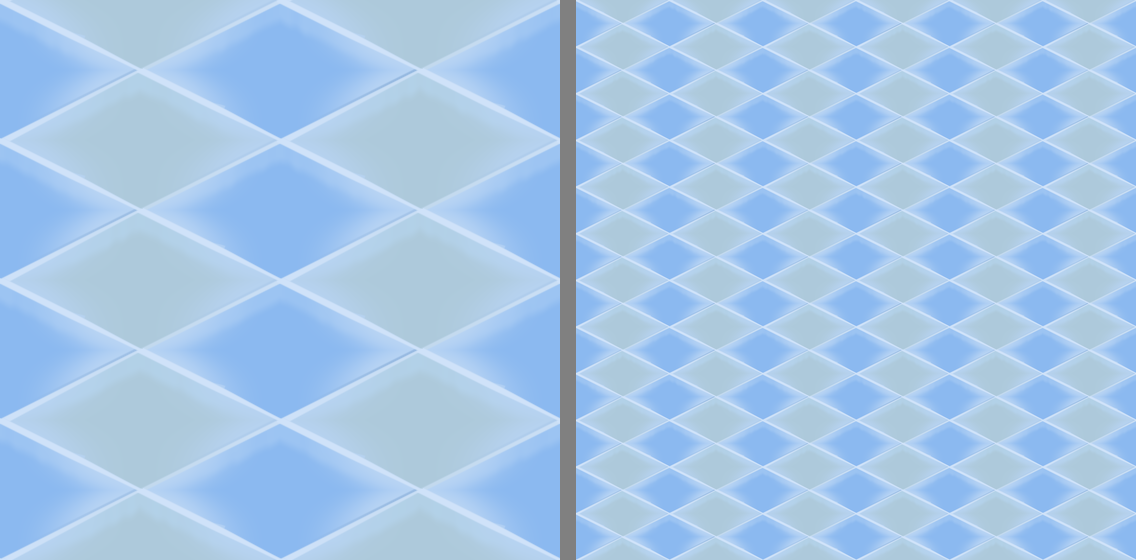
Left, the tile; right, the same tile 3 across and 3 down.
Write a three.js fragment shader that draws this pattern.

```glsl
// Glazed diamond tiles in alternating grey and blue, with pale seams and soft rim glow.
varying vec2 vUv;

const vec2 REPEATS = vec2(2.0, 4.0);          // whole repeats across and up
const vec3 GREY = vec3(0.68, 0.79, 0.86);
const vec3 BLUE = vec3(0.545, 0.725, 0.94);
const vec3 GLOW = vec3(0.72, 0.83, 0.955);
const vec3 GREY_SHEEN = vec3(0.70, 0.82, 0.91);
const vec3 BLUE_SHEEN = vec3(0.615, 0.77, 0.95);
const vec3 SEAM = vec3(0.81, 0.885, 0.975);
const vec3 DULL_SEAM = vec3(0.76, 0.85, 0.93);
const vec3 SHADOW = vec3(0.48, 0.64, 0.82);
const float SOFT = 0.008;                     // edge softness, in tile sides
const float GLOW_REACH = 0.33;
const float SHEEN_REACH = 0.19;
const float STREAKS = 34.0;

float hash(vec2 p) {
  vec3 q = fract(vec3(p.xyx) * 0.1031);
  q += dot(q, q.yzx + 33.33);
  return fract((q.x + q.y) * q.z);
}

float streakNoise(float x, float seed) {
  float i = floor(x);
  return mix(hash(vec2(i, seed)), hash(vec2(i + 1.0, seed)), smoothstep(0.0, 1.0, x - i));
}

// Soft mask that is 1 between lo and hi
float band(float x, float lo, float hi) {
  return smoothstep(lo - SOFT, lo + SOFT, x) * (1.0 - smoothstep(hi - SOFT, hi + SOFT, x));
}

// Signed distance to the nearest cell border, from a coordinate in 0..1
float borderOffset(float x) {
  return x - step(0.5, x);
}

vec3 tileColor(vec2 d, float grey, float seed) {
  float side = abs(d.x);
  float inset = 0.5 - side - abs(d.y);
  vec3 color = mix(BLUE, GREY, grey);

  // Faintly streaked sheen below the two upper edges
  float streak = streakNoise((d.x + 0.5) * STREAKS, seed * 64.0 + 3.0);
  float reach = SHEEN_REACH + 0.02 * (streak - 0.5);
  float sheen = 1.0 - smoothstep(reach - 0.09, reach, inset);
  sheen *= smoothstep(-0.02, 0.16, d.y) * (0.8 + 0.2 * streak);
  color = mix(color, mix(BLUE_SHEEN, GREY_SHEEN, grey), sheen);

  // Broad glow in the left and right corners
  float glow = 1.0 - smoothstep(0.0, GLOW_REACH, inset);
  glow *= smoothstep(0.04, 0.38, side) * mix(1.0, 0.85, grey);
  return mix(color, GLOW, glow);
}

void main() {
  // Skewed axes: x is constant on falling seams, y on rising seams
  vec2 p = vUv * REPEATS;
  vec2 skew = vec2(p.x + p.y, p.x - p.y);
  vec2 cell = floor(skew);
  vec2 f = fract(skew);
  vec2 local = 0.5 * vec2(f.x + f.y - 1.0, f.x - f.y);
  float grey = 1.0 - mod(cell.x + cell.y, 2.0);

  // Tile centre wrapped to the canvas, so that variation tiles too
  vec2 centre = 0.5 * vec2(cell.x + cell.y + 1.0, cell.x - cell.y);
  float seed = hash(floor(mod(centre, REPEATS) * 2.0 + 0.5) + 7.0);
  vec3 color = tileColor(local, grey, seed);

  float falling = borderOffset(f.x);
  float rising = borderOffset(f.y);
  float greyBelow = rising < 0.0 ? 1.0 - grey : grey;

  // Thin shadow above the rising seams
  float shade = band(rising, -0.026, -0.006) * smoothstep(0.05, 0.9, f.x);
  color = mix(color, SHADOW, shade * mix(0.12, 0.3 + 0.3 * seed, greyBelow));

  // Rising seam, tapering to the upper right
  float risingWidth = mix(mix(0.022, 0.045, greyBelow), mix(0.026, 0.012, greyBelow), f.x);
  vec3 risingColor = mix(DULL_SEAM, SEAM, max(greyBelow * (1.0 - 0.6 * f.x), 0.7 * f.x));
  color = mix(color, risingColor, band(rising, -0.006, risingWidth));

  // Falling seam, tapering to the lower right, with a small chip on its upper side
  float taper = mix(0.026, 0.012, smoothstep(0.45, 1.0, f.y));
  float chip = 0.022 * smoothstep(0.48, 0.56, f.y) * (1.0 - smoothstep(0.56, 0.58, f.y));
  color = mix(color, GLOW, 0.7 * band(falling, 0.0, taper + chip));
  color = mix(color, SEAM, band(falling, -taper, taper));

  gl_FragColor = vec4(color, 1.0);
}
```
